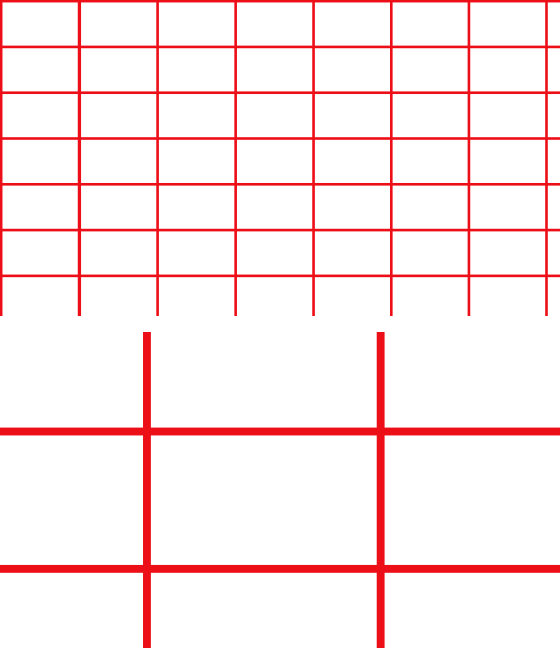
Top, the full canvas; bottom, a detail of the centre.
A Shadertoy shader for this pattern:

```glsl
// Draws a thin red grid of wide rectangular cells on a white ground.

// Lengths are fractions of the canvas height, measured from the top left.
const vec3 PAPER = vec3(1.0);
const vec3 INK = vec3(0.93, 0.06, 0.09);
const vec2 PITCH = vec2(0.24653, 0.1449);
const vec2 FIRST_LINE = vec2(0.0037, 0.0036);
const float LINE_WIDTH = 0.0083;
const float HEAVY_WIDTH = 0.0104;    // the second upright is thicker
const float HEAVY_COLUMN = 1.0;
const float COLUMN_DRIFT = 0.0025;   // gentle bow in the column spacing
const float COLUMN_SPANS = 7.0;
const float PI = 3.14159;

// Pixel coverage of a line, given the distance to its centre.
float lineCoverage(float dist, float width, float pixel) {
    return clamp(0.5 + (0.5 * width - abs(dist)) / pixel, 0.0, 1.0);
}

void mainImage(out vec4 fragColor, in vec2 fragCoord) {
    float pixel = 1.0 / iResolution.y;
    vec2 p = vec2(fragCoord.x, iResolution.y - fragCoord.y) * pixel;

    // Nearest line on each axis
    vec2 index = floor((p - FIRST_LINE) / PITCH + 0.5);
    vec2 dist = p - FIRST_LINE - index * PITCH;
    dist.x -= COLUMN_DRIFT * sin(PI * index.x / COLUMN_SPANS);

    // Uprights and crossbars
    float uprightWidth = index.x == HEAVY_COLUMN ? HEAVY_WIDTH : LINE_WIDTH;
    float upright = lineCoverage(dist.x, uprightWidth, pixel);
    float crossbar = lineCoverage(dist.y, LINE_WIDTH, pixel);

    float ink = 1.0 - (1.0 - upright) * (1.0 - crossbar);
    fragColor = vec4(mix(PAPER, INK, ink), 1.0);
}
```
